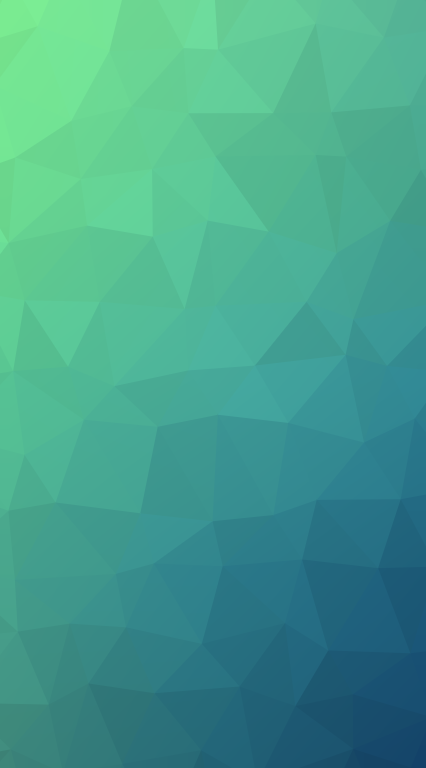
This background is drawn by a WebGL 2 fragment shader. Its source:

```glsl
#version 300 es
precision highp float;
// Low-poly mesh of flat triangles over a green to deep blue diagonal gradient.

uniform vec2 u_resolution;
out vec4 outColor;

const float COLUMNS = 6.4;     // mesh cells across the canvas width
const float JITTER = 0.62;     // full range of vertex displacement, in cells
const float STAGGER = 0.5;     // sideways shift of every odd row
const float FLATNESS = 0.72;   // 0 = smooth gradient, 1 = one colour per facet
const float TINT = 0.075;      // brightness variation between facets
const float SEED = 17.0;

// Gradient stops from top to bottom along the left, centre and right
const vec3 LEFT[5] = vec3[5](
  vec3(0.48, 0.92, 0.56), vec3(0.43, 0.87, 0.57), vec3(0.34, 0.77, 0.58),
  vec3(0.28, 0.64, 0.55), vec3(0.24, 0.52, 0.47));
const vec3 CENTRE[5] = vec3[5](
  vec3(0.42, 0.84, 0.60), vec3(0.35, 0.77, 0.59), vec3(0.28, 0.67, 0.61),
  vec3(0.18, 0.50, 0.55), vec3(0.13, 0.38, 0.45));
const vec3 RIGHT[5] = vec3[5](
  vec3(0.33, 0.70, 0.59), vec3(0.27, 0.64, 0.55), vec3(0.19, 0.53, 0.58),
  vec3(0.11, 0.36, 0.48), vec3(0.07, 0.24, 0.39));

vec2 hash22(vec2 p) {
  vec3 q = fract(vec3(p.xyx + SEED) * vec3(0.1031, 0.1030, 0.0973));
  q += dot(q, q.yzx + 33.33);
  return fract((q.xx + q.yz) * q.zy);
}

// Smooth background colour at uv
vec3 gradient(vec2 uv) {
  uv = clamp(uv, 0.0, 1.0);
  float level = (1.0 - uv.y) * 4.0;
  int k = min(int(level), 3);
  float t = level - float(k);
  vec3 left = mix(LEFT[k], LEFT[k + 1], t);
  vec3 centre = mix(CENTRE[k], CENTRE[k + 1], t);
  vec3 right = mix(RIGHT[k], RIGHT[k + 1], t);
  return uv.x < 0.5 ? mix(left, centre, uv.x * 2.0)
                    : mix(centre, right, uv.x * 2.0 - 1.0);
}

// Displaced mesh vertex of a grid cell
vec2 meshVertex(vec2 id) {
  vec2 shift = vec2(STAGGER * mod(id.y, 2.0), 0.0);
  return id + shift + (hash22(id) - 0.5) * JITTER;
}

// Signed distance to the line a-b, positive on its left
float edgeDistance(vec2 p, vec2 a, vec2 b) {
  vec2 e = normalize(b - a);
  vec2 d = p - a;
  return e.x * d.y - e.y * d.x;
}

// Facet colour weighted by its antialiased coverage, which is kept in alpha
vec4 facet(vec2 p, vec2 a, vec2 b, vec2 c, vec2 meshSize, float pixel) {
  float d = min(edgeDistance(p, a, b),
            min(edgeDistance(p, b, c), edgeDistance(p, c, a)));
  float coverage = clamp(0.5 + d / pixel, 0.0, 1.0);
  if (coverage <= 0.0) return vec4(0.0);
  vec2 middle = (a + b + c) / 3.0;
  vec3 color = gradient(mix(p, middle, FLATNESS) / meshSize);
  color *= 1.0 + TINT * (hash22(floor(middle * 64.0)).x - 0.5);
  return vec4(color, 1.0) * coverage;
}

void main() {
  vec2 meshSize = COLUMNS * vec2(1.0, u_resolution.y / u_resolution.x);
  vec2 p = gl_FragCoord.xy / u_resolution * meshSize;
  float pixel = COLUMNS / u_resolution.x;
  vec4 sum = vec4(0.0);

  // Split each nearby quad along its shorter diagonal
  for (int j = -1; j <= 1; j++) {
    for (int i = -2; i <= 1; i++) {
      vec2 id = floor(p) + vec2(float(i), float(j));
      vec2 a = meshVertex(id);
      vec2 b = meshVertex(id + vec2(1.0, 0.0));
      vec2 c = meshVertex(id + vec2(0.0, 1.0));
      vec2 d = meshVertex(id + vec2(1.0, 1.0));
      if (distance(a, d) < distance(b, c)) {
        sum += facet(p, a, b, d, meshSize, pixel);
        sum += facet(p, a, d, c, meshSize, pixel);
      } else {
        sum += facet(p, a, b, c, meshSize, pixel);
        sum += facet(p, b, d, c, meshSize, pixel);
      }
    }
  }

  vec3 color = sum.a > 0.0 ? sum.rgb / sum.a : gradient(p / meshSize);
  outColor = vec4(color, 1.0);
}
```
